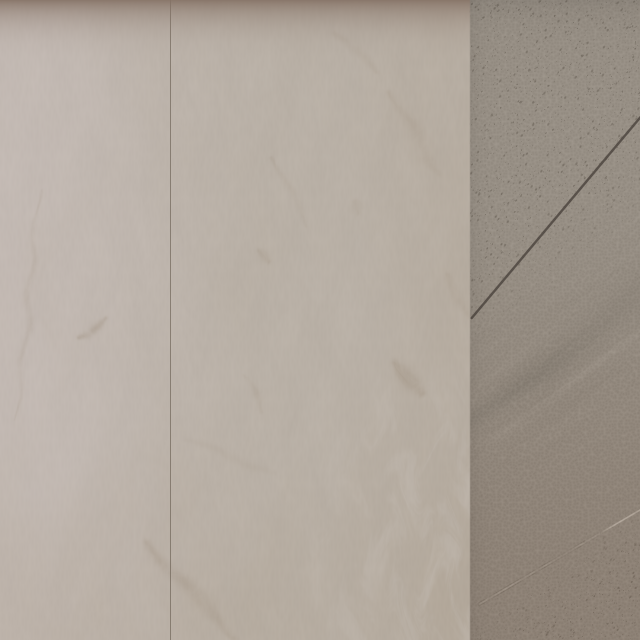
This texture is drawn by a WebGL 2 fragment shader. Its source:

```glsl
#version 300 es
precision highp float;

uniform vec2 u_resolution;
out vec4 fragColor;

// Layout
const float SEAM_X = 0.2663;
const float STONE_X = 0.7344;
const vec2 GROOVE_A = vec2(0.737, 0.503);
const vec2 GROOVE_B = vec2(1.010, 0.828);
const vec2 BAND_A = vec2(0.734, 0.335);
const vec2 BAND_B = vec2(1.000, 0.530);
const vec2 SCRATCH_A = vec2(0.749, 0.056);
const vec2 SCRATCH_B = vec2(1.010, 0.209);

// Colours
const vec3 MARBLE_ROSE = vec3(0.764, 0.727, 0.703);
const vec3 MARBLE_GREY = vec3(0.724, 0.690, 0.650);
const vec3 MARBLE_SAND = vec3(0.690, 0.645, 0.588);
const vec3 MARBLE_PALE = vec3(0.750, 0.718, 0.684);
const vec3 VEIN = vec3(0.600, 0.540, 0.470);
const vec3 SHADOW = vec3(0.520, 0.445, 0.395);
const vec3 STONE_TOP = vec3(0.592, 0.561, 0.521);
const vec3 STONE_LOW = vec3(0.552, 0.506, 0.460);
const vec3 STONE_BAND = vec3(0.485, 0.455, 0.415);
const vec3 GROOVE = vec3(0.320, 0.290, 0.265);

// Marble veins: start and end, then half width and strength
const int VEIN_COUNT = 12;
const vec4 VEIN_ENDS[12] = vec4[12](
  vec4(0.122, 0.475, 0.163, 0.505), vec4(0.402, 0.612, 0.418, 0.592),
  vec4(0.622, 0.435, 0.655, 0.385), vec4(0.425, 0.752, 0.482, 0.648),
  vec4(0.383, 0.415, 0.412, 0.358), vec4(0.230, 0.150, 0.365, 0.005),
  vec4(0.612, 0.860, 0.685, 0.725), vec4(0.062, 0.700, 0.026, 0.350),
  vec4(0.700, 0.570, 0.732, 0.510), vec4(0.525, 0.950, 0.587, 0.888),
  vec4(0.552, 0.680, 0.560, 0.662), vec4(0.290, 0.315, 0.430, 0.255));
const vec2 VEIN_STYLE[12] = vec2[12](
  vec2(0.006, 0.28), vec2(0.007, 0.26), vec2(0.010, 0.40), vec2(0.005, 0.13),
  vec2(0.005, 0.17), vec2(0.010, 0.22), vec2(0.008, 0.15), vec2(0.004, 0.12),
  vec2(0.007, 0.16), vec2(0.007, 0.12), vec2(0.008, 0.18), vec2(0.006, 0.08));

vec2 hash2(vec2 p) {
  vec3 q = fract(p.xyx * vec3(0.1031, 0.1030, 0.0973));
  q += dot(q, q.yzx + 33.33);
  return fract((q.xx + q.yz) * q.zy);
}

// Nearest cell distance and that cell's random value
vec2 cells(vec2 p) {
  vec2 base = floor(p), best = vec2(9.0, 0.0);
  for (int j = -1; j <= 1; j++)
    for (int i = -1; i <= 1; i++) {
      vec2 id = base + vec2(i, j);
      vec2 rnd = hash2(id + 150.0);
      float d = length(id + 0.1 + 0.8 * rnd - p);
      if (d < best.x) best = vec2(d, fract(rnd.x * 7.0 + rnd.y * 13.0));
    }
  return best;
}

// Layered, warped sines in about -1..1
float clouds(vec2 p) {
  float sum = 0.0, amp = 0.5;
  for (int i = 0; i < 5; i++) {
    p += 0.6 * sin(p.yx * 1.3 + float(i) * 1.7);
    sum += amp * sin(p.x) * cos(p.y + float(i));
    p = mat2(1.5, 0.9, -0.9, 1.5) * p + 2.3;
    amp *= 0.62;
  }
  return sum;
}

// x: distance to the segment, y: position along it
vec2 segment(vec2 p, vec2 a, vec2 b) {
  vec2 d = b - a;
  float t = clamp(dot(p - a, d) / dot(d, d), 0.0, 1.0);
  return vec2(length(p - a - d * t), t);
}

// Line coverage that keeps its weight when thinner than a pixel
float stroke(float dist, float halfWidth, float px) {
  return clamp((halfWidth + 0.5 * px - dist) / px, 0.0, min(1.0, 2.0 * halfWidth / px));
}

vec3 marble(vec2 uv, float px) {
  float soft = clouds(uv * vec2(19.0, 11.0));
  float streak = clouds(uv * vec2(70.0, 24.0) + 4.0);
  vec3 col = mix(MARBLE_ROSE, MARBLE_GREY, smoothstep(0.0, 0.46, uv.x + 0.03 * soft));
  float sand = smoothstep(0.40, 0.0, uv.y) * 0.35 + smoothstep(0.5, 0.74, uv.x) * 0.35;
  col = mix(col, MARBLE_SAND, clamp(sand + 0.10 * soft + 0.07 * streak, 0.0, 1.0));
  // Pale flakes gathered at the lower right
  float area = smoothstep(0.42, 0.66, uv.x) * smoothstep(0.48, 0.25, uv.y);
  float flakes = smoothstep(-0.2, 0.7, clouds(uv * vec2(62.0, 27.0) + 9.0));
  col = mix(col, MARBLE_PALE, flakes * (0.14 + 0.38 * area));
  col += 0.008 * streak;
  // Veins with wavering edges
  vec2 bent = uv + 0.004 * vec2(streak + sin(uv.y * 61.0), soft + sin(uv.x * 53.0));
  float broken = clamp(0.85 + 0.6 * clouds(uv * 70.0), 0.3, 1.2);
  for (int i = 0; i < VEIN_COUNT; i++) {
    vec2 s = segment(bent, VEIN_ENDS[i].xy, VEIN_ENDS[i].zw);
    float w = VEIN_STYLE[i].x * (0.6 + 0.6 * sin(3.1416 * s.y));
    col = mix(col, VEIN, VEIN_STYLE[i].y * broken * exp(-s.x * s.x / (w * w)));
  }
  // Vertical grain
  col += 0.012 * (cells(uv * vec2(190.0, 45.0)).x - 0.45);
  // Panel seam and shadow from above
  col = mix(col, VEIN * 0.70, 0.85 * stroke(abs(uv.x - SEAM_X), 0.0006, px));
  float down = 1.0 - uv.y;
  float shade = 0.62 * exp(-down * 58.0) + 0.30 * exp(-down * down * 420.0);
  return mix(col, SHADOW, min(shade, 0.95));
}

// Small slanted pits; returns depth 0..1
float pits(vec2 uv, vec2 scale, float rarity) {
  vec2 c = cells(mat2(0.82, 0.57, -0.57, 0.82) * uv * scale);
  float size = 0.16 + 0.24 * fract(c.y * 37.0);
  return smoothstep(size, 0.05, c.x) * step(rarity, c.y);
}

vec3 stone(vec2 uv, float px) {
  vec2 along = normalize(BAND_B - BAND_A);
  vec2 q = uv - BAND_A;
  vec2 b = vec2(dot(q, along), dot(q, vec2(-along.y, along.x)));
  vec3 col = mix(STONE_LOW, STONE_TOP, smoothstep(0.0, 0.75, uv.y - 0.15 * (uv.x - 0.87)));
  // Bedding streaks
  float layers = clouds(b * vec2(11.0, 150.0));
  float wide = clouds(b * vec2(8.0, 45.0) + 3.0);
  float bedding = exp(-pow((b.y + 0.005) / 0.10, 2.0));
  col += (0.014 * layers + 0.010 * wide) * bedding;
  float spread = 0.014 + 0.06 * max(b.x, 0.0);
  float band = exp(-pow((b.y - 0.004 - 0.006 * wide) / spread, 2.0));
  float heart = exp(-pow((b.x - 0.12) / 0.07, 2.0));
  col = mix(col, STONE_BAND, band * (0.28 + 0.22 * heart + 0.28 * layers));
  float pale = exp(-pow((b.y + 0.038) / 0.006, 2.0));
  col += 0.014 * pale * (0.8 + layers);
  // Fine grit and scattered pits
  col += 0.050 * (cells(uv * 200.0).x - 0.42);
  float pitted = smoothstep(0.04, 0.22, b.y) + 0.8 * smoothstep(-0.20, -0.34, b.y);
  float hole = pits(uv, vec2(150.0, 95.0), 0.80) + 0.6 * pits(uv + 0.37, vec2(220.0, 150.0), 0.72);
  col -= 0.10 * min(hole, 1.0) * clamp(pitted, 0.15, 1.0);
  // Pale scratch, then the cut groove
  vec2 s = segment(uv, SCRATCH_A, SCRATCH_B);
  float worn = 0.65 + 0.35 * sin(s.y * 47.0 + 2.0 * sin(s.y * 19.0));
  float glint = 0.045 * worn + 0.09 * smoothstep(0.70, 0.82, s.y);
  col += glint * stroke(s.x, 0.0012, px);
  float lip = stroke(abs(s.x - 0.0022), 0.0008, px);
  col -= 0.05 * worn * lip * (1.0 - smoothstep(0.55, 0.8, s.y));
  s = segment(uv, GROOVE_A, GROOVE_B);
  col = mix(col, GROOVE, 0.90 * stroke(s.x, 0.0019, px));
  // Shade beside the marble edge and along the top
  col *= 1.0 - 0.06 * exp(-(uv.x - STONE_X) * 80.0);
  return col * (1.0 - 0.08 * exp(-(1.0 - uv.y) * 35.0));
}

void main() {
  vec2 uv = gl_FragCoord.xy / u_resolution;
  float px = 1.0 / min(u_resolution.x, u_resolution.y);
  float side = smoothstep(STONE_X - px, STONE_X + px, uv.x);
  vec3 col = mix(marble(uv, px), stone(uv, px), side);
  fragColor = vec4(clamp(col, 0.0, 1.0), 1.0);
}
```
